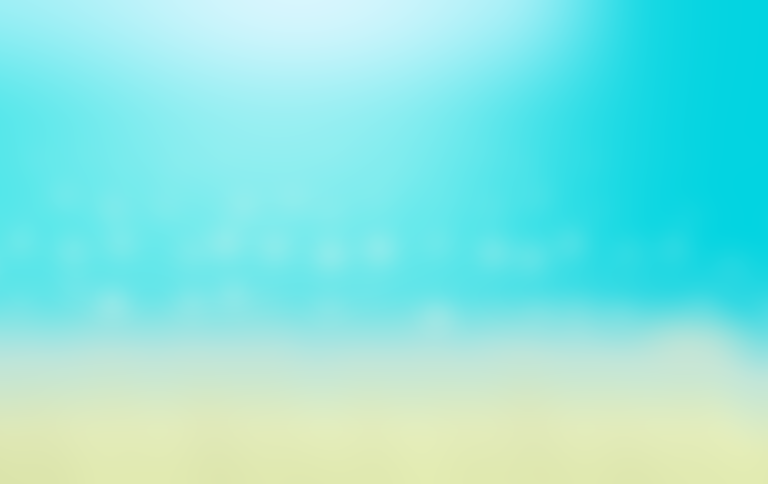
Write a WebGL 2 fragment shader that draws this background.

```glsl
#version 300 es
precision highp float;
// A defocused tropical beach: aqua sea, bright sky glow and pale sand.
// Broad gaussian glows and soft bands build the scene; jittered cells
// scatter blurred glints, and layered sines vary the shoreline and sand.

uniform vec2 u_resolution;
out vec4 outColor;

const vec3 AQUA = vec3(0.25, 0.895, 0.91);
const vec3 DEEP = vec3(0.00, 0.83, 0.88);
const vec3 SKY_GLOW = vec3(0.86, 0.965, 0.995);
const vec3 HAZE = vec3(0.86, 0.97, 0.96);
const vec3 SHALLOWS = vec3(0.60, 0.88, 0.90);
const vec3 FOAM = vec3(0.73, 0.895, 0.87);
const vec3 SAND = vec3(0.89, 0.925, 0.735);
const vec3 GLINT = vec3(0.82, 0.94, 0.92);
const vec3 WET_SAND = vec3(0.82, 0.90, 0.82);

const vec2 GLOW_CENTER = vec2(0.39, 1.03);
const vec2 GLOW_SIZE = vec2(0.28, 0.25);
const vec2 HAZE_CENTER = vec2(0.35, 0.68);
const vec2 HAZE_SIZE = vec2(0.31, 0.28);
const float HAZE_STRENGTH = 0.45;
const float GLINT_CELLS = 9.5;      // cells per canvas height
const float GLINT_RADIUS = 0.42;    // in cells
const float GLINT_STRENGTH = 0.34;

float glow(vec2 p, vec2 center, vec2 size) {
    vec2 d = (p - center) / size;
    return exp(-dot(d, d));
}

// 1 below the low edge, 0 above the high edge
float below(float low, float high, float v) {
    return 1.0 - smoothstep(low, high, v);
}

vec3 hash3(vec2 cell) {
    vec3 q = fract(cell.xyx * vec3(0.1031, 0.1030, 0.0973));
    q += dot(q, q.yxz + 33.33);
    return fract((q.xxy + q.yzz) * q.zyx);
}

// Soft spots, one per jittered cell, summed over the neighbours
float glints(vec2 p) {
    vec2 cell = floor(p);
    float sum = 0.0;
    for (int y = -1; y <= 1; y++) {
        for (int x = -1; x <= 1; x++) {
            vec2 id = cell + vec2(x, y);
            vec3 rnd = hash3(id + 17.0);
            vec2 center = id + 0.2 + 0.6 * rnd.xy;
            sum += rnd.z * glow(p, center, vec2(GLINT_RADIUS));
        }
    }
    return min(sum, 1.0);
}

float ripple(vec2 p) {
    return (sin(p.x * 9.0 + 1.3 * sin(p.y * 7.0))
          + 0.6 * sin(p.x * 21.0 - p.y * 5.0 + 1.7)
          + 0.4 * sin(p.x * 37.0 + p.y * 9.0 + 0.4)) * 0.5;
}

void main() {
    vec2 uv = gl_FragCoord.xy / u_resolution;
    vec2 p = gl_FragCoord.xy / u_resolution.y;
    float wave = ripple(p);

    // Sea, deepening to the right and paling toward the shore
    vec3 color = mix(AQUA, DEEP, smoothstep(0.50, 0.95, uv.x));
    color = mix(color, HAZE, HAZE_STRENGTH * glow(uv, HAZE_CENTER, HAZE_SIZE));
    color = mix(color, SHALLOWS, 0.42 * below(0.28, 0.54, uv.y));

    // Sky light entering from the top edge
    float skyBand = smoothstep(0.74, 1.04, uv.y) * below(0.64, 0.86, uv.x);
    color = mix(color, SKY_GLOW, 0.55 * skyBand);
    color = mix(color, SKY_GLOW, 0.95 * glow(uv, GLOW_CENTER, GLOW_SIZE));

    // Blurred glints over the near water
    float glintBand = smoothstep(0.18, 0.36, uv.y) * below(0.45, 0.74, uv.y);
    float glintFade = mix(1.0, 0.4, smoothstep(0.55, 0.95, uv.x));
    color = mix(color, GLINT, GLINT_STRENGTH * glintBand * glintFade
                              * glints(p * GLINT_CELLS));

    // Foam and sand; the shore drops away at the far right
    float shore = uv.y + 0.010 * wave + 0.04 * smoothstep(0.92, 1.0, uv.x);
    color = mix(color, FOAM, below(0.24, 0.41, shore));
    vec3 sand = SAND * (1.0 + 0.012 * wave);
    sand -= vec3(0.012, 0.012, 0.045) * below(0.0, 0.14, uv.y);
    sand -= 0.025 * below(0.0, 0.16, uv.x);
    color = mix(color, sand, below(0.09, 0.31, shore));

    // Warm pale patch at the right of the waterline
    color = mix(color, WET_SAND,
                0.5 * glow(uv, vec2(0.90, 0.28), vec2(0.07, 0.06)));

    outColor = vec4(color, 1.0);
}
```
